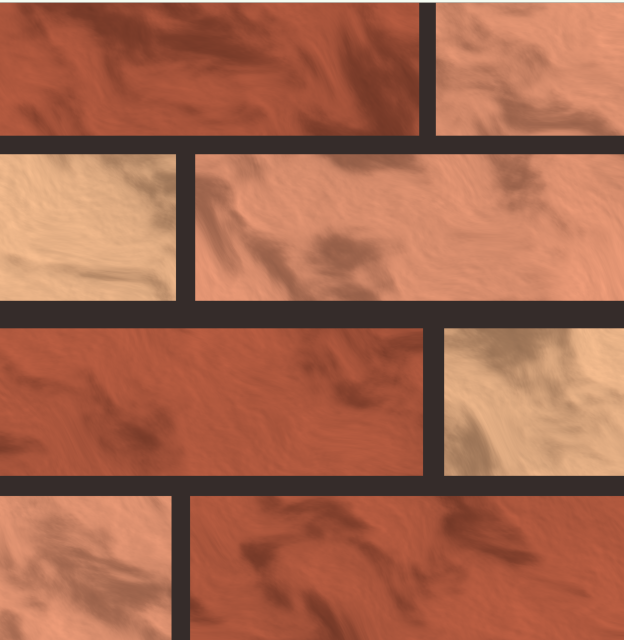
Give the GLSL for this texture, as a WebGL 2 fragment shader.

```glsl
#version 300 es
precision highp float;
// Four courses of long smooth-faced bricks in wide dark mortar, joints staggered.
// Each course is two boxes beside one joint; the faces share a creased stone
// relief made from layered noise, bent by layered sines and lit from one side.
uniform vec2 u_resolution;
out vec4 outColor;

const vec3 MORTAR = vec3(0.207, 0.172, 0.163);
const vec3 TOP_RIM = vec3(0.96, 0.99, 0.95);
const vec3 CLAY[3] = vec3[3](
  vec3(0.672, 0.337, 0.237),   // red
  vec3(0.855, 0.560, 0.432),   // salmon
  vec3(0.880, 0.675, 0.510));  // sand

// Per course, top to bottom: lower edge, upper edge, joint start, joint end.
const vec4 COURSES[4] = vec4[4](
  vec4(0.788, 0.996, 0.655, 0.681),
  vec4(0.530, 0.759, 0.275, 0.305),
  vec4(0.2565, 0.487, 0.661, 0.694),
  vec4(-0.1, 0.225, 0.268, 0.297));
// Clay used left and right of each joint.
const ivec2 CLAY_PAIRS[4] = ivec2[4](
  ivec2(0, 1), ivec2(2, 1), ivec2(0, 2), ivec2(1, 0));

float hash(vec2 cell) {
  vec3 h = fract(vec3(cell.xyx) * 0.1031);
  h += dot(h, h.yzx + 33.33);
  return fract((h.x + h.y) * h.z);
}

float valueNoise(vec2 p) {
  vec2 cell = floor(p), f = fract(p);
  f = f * f * f * (f * (f * 6.0 - 15.0) + 10.0);
  float low = mix(hash(cell), hash(cell + vec2(1, 0)), f.x);
  float high = mix(hash(cell + vec2(0, 1)), hash(cell + vec2(1, 1)), f.x);
  return mix(low, high, f.y);
}

// Layered noise, each octave turned to hide the grid; result in 0..1.
float layeredNoise(vec2 p, int octaves) {
  const mat2 TURN = mat2(0.8, 0.6, -0.6, 0.8);
  float sum = 0.0, total = 0.0, weight = 0.5;
  for (int i = 0; i < octaves; i++) {
    sum += weight * valueNoise(p);
    total += weight;
    weight *= 0.55;
    p = TURN * p * 2.03 + 17.3;
  }
  return sum / total;
}

// Layered sines that bend the creases.
vec2 sineBend(vec2 p) {
  vec2 bend = vec2(0.0);
  float weight = 0.25;
  for (int i = 0; i < 3; i++) {
    bend += weight * sin(p.yx * vec2(1.3, 1.7) + bend.yx + float(i) * 2.1);
    p *= 1.9;
    weight *= 0.55;
  }
  return bend;
}

// Coordinates stretched along creases that fall towards the right.
vec2 creaseSpace(vec2 p, float frequency) {
  const vec2 ALONG = vec2(0.82, -0.57);
  vec2 q = vec2(dot(p, ALONG) * 0.62, dot(p, vec2(-ALONG.y, ALONG.x)) * 1.15);
  q *= frequency;
  return q + sineBend(q);
}

vec3 weather(vec3 clay, vec2 p) {
  vec2 q = creaseSpace(p, 12.0) + 40.0;
  float height = layeredNoise(q, 6);
  float slope = height - layeredNoise(q + vec2(0.03, 0.08), 6);
  float broad = layeredNoise(p * 4.0 + 9.0, 2) - 0.5;
  float stain = smoothstep(0.50, 0.82, height + 0.25 * broad);
  float light = 1.02 + 0.55 * slope - 0.10 * broad;
  return clay * light * mix(vec3(1.0), vec3(0.70, 0.68, 0.67), stain);
}

// Smooth-edged coverage of the span between two values.
float span(float x, float from, float to, float blur) {
  return smoothstep(-blur, blur, x - from) * smoothstep(-blur, blur, to - x);
}

void main() {
  vec2 p = gl_FragCoord.xy / u_resolution.y;
  float blur = 0.7 / u_resolution.y;
  vec3 color = MORTAR;
  for (int i = 0; i < 4; i++) {
    vec4 course = COURSES[i];
    bool rightSide = p.x > 0.5 * (course.z + course.w);
    vec3 clay = CLAY[rightSide ? CLAY_PAIRS[i].y : CLAY_PAIRS[i].x];
    float face = span(p.y, course.x, course.y, blur)
               * (1.0 - span(p.x, course.z, course.w, blur));
    if (face > 0.0) color = mix(color, weather(clay, p), face);
  }
  // Pale rim along the top.
  color = mix(color, TOP_RIM, smoothstep(-blur, blur, p.y - COURSES[0].y));
  outColor = vec4(color, 1.0);
}
```
